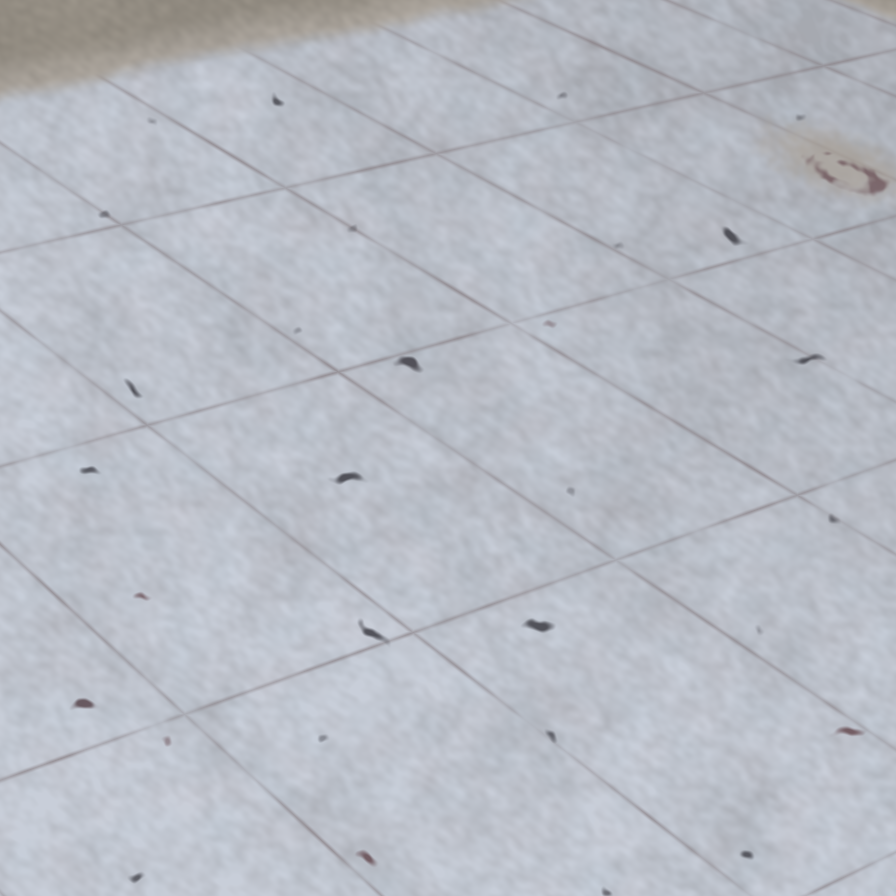
Reproduce this texture procedurally as a Shadertoy shader.

```glsl
#define TILE_SIZE vec2(0.164, 0.189)
#define GROUT_HALF_WIDTH 0.0016
#define GROUT_SOFTNESS 0.0026
#define BACK_EDGE -2.0
#define SIDE_EDGE 7.1
#define SPECK_COUNT 30
#define MOTTLE 0.95
#define STAIN_CENTRE vec2(0.945, 0.806)

const vec3 TILE_LIGHT = vec3(0.785, 0.808, 0.850);
const vec3 TILE_DARK = vec3(0.650, 0.662, 0.690);
const vec3 GROUT = vec3(0.560, 0.525, 0.545);
const vec3 WALL_NEAR = vec3(0.660, 0.635, 0.605);
const vec3 WALL_FAR = vec3(0.570, 0.545, 0.505);
const vec3 DIRT_GREY = vec3(0.270, 0.270, 0.300);
const vec3 DIRT_RED = vec3(0.420, 0.320, 0.345);
const vec3 STAIN = vec3(0.660, 0.630, 0.595);

vec2 hash2(vec2 p) {
    vec3 q = fract(p.xyx * vec3(0.1031, 0.1030, 0.0973));
    q += dot(q, q.yzx + 33.33);
    return fract((q.xx + q.yz) * q.zy);
}

float cornerSlope(vec2 cell, vec2 offset) {
    return dot(hash2(cell) * 2.0 - 1.0, offset);
}

float gradientNoise(vec2 p) {
    vec2 i = floor(p), f = fract(p), e = vec2(0.0, 1.0);
    vec2 s = f * f * f * (f * (f * 6.0 - 15.0) + 10.0);
    return mix(mix(cornerSlope(i, f), cornerSlope(i + e.yx, f - e.yx), s.x),
               mix(cornerSlope(i + e, f - e), cornerSlope(i + e.yy, f - e.yy), s.x), s.y);
}

vec2 rotate(vec2 p, float angle) {
    float c = cos(angle), s = sin(angle);
    return vec2(c * p.x + s * p.y, c * p.y - s * p.x);
}

// Perspective map from the canvas to tile coordinates
vec2 floorCoord(vec2 p) {
    float down = 1.0 - p.y;
    float depth = down + 0.9824 - 0.055 * p.x;
    vec2 plane = vec2(0.3466 + 0.7794 * p.x - down, down - 0.5207 + 0.2797 * p.x);
    return plane / (depth * TILE_SIZE);
}

// Soft joint cover at a distance from the joint in canvas units
float jointLine(float dist, float pixel) {
    float soft = max(pixel, GROUT_SOFTNESS);
    return 1.0 - smoothstep(GROUT_HALF_WIDTH - soft, GROUT_HALF_WIDTH + soft, dist);
}

void mainImage(out vec4 fragColor, in vec2 fragCoord) {
    vec2 p = fragCoord / iResolution.xy;
    float pixel = 1.0 / iResolution.y;
    vec2 tile = floorCoord(p);
    vec2 stepX = (floorCoord(p + vec2(0.001, 0.0)) - tile) / 0.001;
    vec2 stepY = (floorCoord(p + vec2(0.0, 0.001)) - tile) / 0.001;
    vec2 rate = sqrt(stepX * stepX + stepY * stepY);

    // Mottled tile surface, greyer towards the far right
    vec2 grain = rotate(p, -0.6) * vec2(1.0, 1.5);
    float broad = gradientNoise(p * 6.0 + 3.0);
    float fine = gradientNoise(grain * 70.0);
    float mottle = 0.35 * broad + 0.3 * gradientNoise(p * 14.0 + 9.0)
                 + 0.4 * gradientNoise(grain * 32.0) + 0.4 * fine;
    float light = 0.81 - 0.12 * p.y - 0.42 * p.x * p.y - 0.08 * p.x + MOTTLE * mottle;
    vec3 color = mix(TILE_DARK, TILE_LIGHT, clamp(light, 0.0, 1.0));
    color += vec3(0.012, -0.004, -0.008) * gradientNoise(p * 22.0 + 60.0);

    // Joints, fading in and out along their length
    float wear = gradientNoise(p * 9.0 + 40.0) + 0.6 * gradientNoise(p * 34.0);
    vec2 dist = abs(fract(tile + 0.5) - 0.5) / rate;
    vec2 lineTone = vec2(hash2(floor(tile.xx + 0.5) + 31.0).x, hash2(floor(tile.yy + 0.5) + 71.0).y);
    vec2 strength = clamp(0.32 + 0.22 * lineTone + 0.75 * wear, 0.08, 0.8);
    strength.y *= smoothstep(BACK_EDGE + 0.2, BACK_EDGE + 0.6, tile.y);
    float joint = max(strength.x * jointLine(dist.x, pixel), strength.y * jointLine(dist.y, pixel));
    color = mix(color, GROUT, joint);
    color *= 1.0 - 0.03 * exp(-min(dist.x, dist.y) / 0.006);

    // Stain with a broken reddish ring
    vec2 q = rotate(p - STAIN_CENTRE, -0.35);
    float ragged = 0.25 * gradientNoise(p * 45.0) + 0.2 * gradientNoise(p * 110.0);
    float halo = 1.0 - smoothstep(0.3, 1.2, length((q + vec2(0.015, -0.008)) / vec2(0.095, 0.038)) + ragged);
    color = mix(color, STAIN, 0.75 * halo);
    float ring = abs(length(q / vec2(0.038, 0.013)) - 1.0 + ragged);
    float broken = smoothstep(-0.25, 0.2, gradientNoise(p * 60.0 + 7.0));
    color = mix(color, DIRT_RED, 0.75 * broken * (1.0 - smoothstep(0.05, 0.45, ring)));

    // Scattered specks: mostly small and faint, a few long flakes
    for (int i = 0; i < SPECK_COUNT; i++) {
        float id = float(i);
        vec2 random = hash2(vec2(id, 17.0)), kind = hash2(vec2(id, 53.0));
        vec2 centre = fract(vec2(0.31, 0.62) + id * vec2(0.7549, 0.5698)) + 0.06 * (random - 0.5);
        float size = mix(0.004, 0.019, pow(kind.x, 3.0));
        vec2 d = rotate(p - centre, mix(-1.1, 0.15, random.x));
        d.y += 0.2 * size * sin(d.x / size * 2.0 + 6.0 * random.y);
        vec2 radius = vec2(size, 0.0026 + 0.22 * size * kind.y);
        float edge = (length(d / radius) - 1.0) * radius.y + 0.003 * gradientNoise(p * 90.0 + id);
        float soft = max(pixel, 0.0026);
        float cover = 1.0 - smoothstep(-soft, soft, edge);
        vec3 dirt = mix(DIRT_GREY, DIRT_RED, smoothstep(0.8, 0.95, random.y));
        color = mix(color, dirt, cover * mix(0.35, 0.9, smoothstep(0.1, 0.7, kind.x)));
    }

    // Surround beyond the floor edges, blending in softly
    float beyond = max(BACK_EDGE - tile.y, 0.8 * (tile.x - SIDE_EDGE)) + 0.08 * wear;
    vec3 wall = mix(WALL_NEAR, WALL_FAR, smoothstep(0.0, 0.4, beyond));
    wall *= 1.0 + 0.08 * fine + 0.08 * broad;
    color = mix(color, wall, smoothstep(-0.09, 0.09, beyond));

    fragColor = vec4(color, 1.0);
}
```
